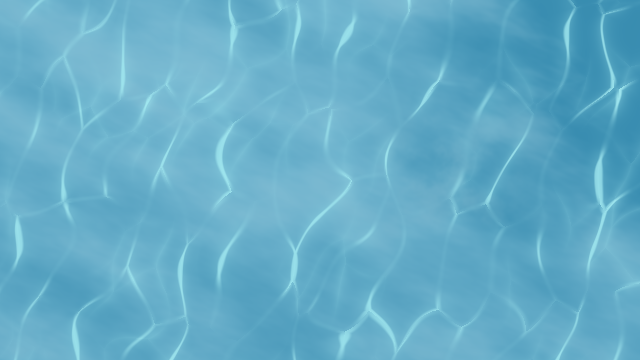
Give the GLSL for this texture, as a WebGL 2 fragment shader.

```glsl
#version 300 es
precision highp float;

uniform vec2 u_resolution;
out vec4 fragColor;

// Palette
const vec3 DEEP_WATER = vec3(0.22, 0.55, 0.69);
const vec3 PALE_WATER = vec3(0.46, 0.72, 0.82);
const vec3 HAZE = vec3(0.48, 0.71, 0.80);
const vec3 LIGHT = vec3(0.63, 0.91, 0.94);

// Light net, in canvas heights
const vec2 NET_SCALE = vec2(6.6, 3.5);
const vec2 FAINT_SCALE = vec2(7.6, 4.8);
const float LEAN = 0.28;
const vec2 JITTER = vec2(0.70, 0.55);
const float BEND = 0.085;
const float THIN_WIDTH = 0.0008;
const float LENS_WIDTH = 0.0095;
const float SHARP_BLUR = 0.0036;
const float SOFT_BLUR = 0.0110;
const float GLOW_RADIUS = 0.020;
const float FAINT_RADIUS = 0.016;

// Strengths
const float CORE_GAIN = 0.56;
const float GLOW_GAIN = 0.30;
const float FAINT_GAIN = 0.25;
const float CLOUD_GAIN = 0.78;
const float LEVEL_FADE = 0.15;

vec2 hash2(vec2 p) {
    vec3 a = fract(p.xyx * vec3(0.1031, 0.1030, 0.0973));
    a += dot(a, a.yzx + 33.33);
    return fract((a.xx + a.yz) * a.zy);
}

vec2 gradientAt(vec2 cell) {
    float angle = 6.2832 * hash2(cell + 57.0).x;
    return vec2(cos(angle), sin(angle));
}

float gradientNoise(vec2 p) {
    vec2 i = floor(p), f = p - i;
    vec2 s = f * f * f * (f * (f * 6.0 - 15.0) + 10.0);
    vec2 e = vec2(1.0, 0.0);
    float a = dot(gradientAt(i), f);
    float b = dot(gradientAt(i + e.xy), f - e.xy);
    float c = dot(gradientAt(i + e.yx), f - e.yx);
    float d = dot(gradientAt(i + e.xx), f - e.xx);
    return mix(mix(a, b, s.x), mix(c, d, s.x), s.y);
}

float fbm(vec2 p) {
    float sum = 0.0, gain = 0.6;
    for (int i = 0; i < 5; i++) {
        sum += gain * gradientNoise(p);
        p = mat2(1.6, 1.2, -1.2, 1.6) * p + 7.3;
        gain *= 0.53;
    }
    return sum;
}

// Jittered point of a brick lattice, relative to q
vec2 latticePoint(vec2 q, int column, int row) {
    float y = floor(q.y) + float(row);
    float shift = 0.5 * mod(y, 2.0);
    vec2 cell = vec2(floor(q.x - shift) + float(column), y);
    vec2 offset = 0.5 + JITTER * (hash2(cell + 11.0) - 0.5);
    return cell + vec2(shift, 0.0) + offset - q;
}

// x: unscaled distance to the nearest cell border, y: fade of level borders
vec2 netBorder(vec2 p, vec2 scale) {
    vec2 q = p * scale;
    vec2 nearest = vec2(9.0);
    for (int j = -1; j <= 1; j++)
        for (int i = -1; i <= 1; i++) {
            vec2 r = latticePoint(q, i, j);
            if (dot(r, r) < dot(nearest, nearest)) nearest = r;
        }
    float border = 9.0, upright = 0.0, total = 1e-6;
    for (int j = -2; j <= 2; j++)
        for (int i = -2; i <= 2; i++) {
            vec2 r = latticePoint(q, i, j);
            vec2 across = r - nearest;
            if (dot(across, across) < 1e-5) continue;
            vec2 n = normalize(across), slope = n * scale;
            float d = dot(0.5 * (nearest + r), n) / length(slope);
            float weight = exp(-60.0 * d);
            upright += weight * slope.x * slope.x / dot(slope, slope);
            total += weight;
            border = min(border, d);
        }
    return vec2(border, mix(LEVEL_FADE, 1.0, smoothstep(0.35, 0.85, upright / total)));
}

vec3 waterColour(vec2 uv, vec2 p) {
    // Broad light and shade
    vec2 fromGlow = (uv - vec2(0.40, 0.85)) * vec2(2.2, 1.8);
    float tone = 0.61 + 0.27 * exp(-dot(fromGlow, fromGlow));
    tone -= 0.72 * smoothstep(0.50, 0.92, uv.x) * smoothstep(0.10, 0.80, uv.y);
    // Drifting streaks, falling to the right
    vec2 drift = vec2(p.x - 0.4 * p.y, p.y + 0.4 * p.x);
    float streaks = fbm(drift * vec2(1.7, 4.2) + vec2(3.1, 8.4));
    vec3 colour = mix(DEEP_WATER, PALE_WATER, clamp(tone + CLOUD_GAIN * streaks, 0.0, 1.1));
    // Small soft puffs
    vec2 fromPuff = (uv - vec2(0.69, 0.50)) * vec2(9.0, 5.0);
    float puff = smoothstep(-0.15, 0.35, fbm(p * 6.0 + 2.7)) * exp(-dot(fromPuff, fromPuff));
    float haze = 0.40 * smoothstep(0.0, 0.4, streaks) + 0.6 * puff;
    return mix(colour, HAZE, haze);
}

void main() {
    vec2 uv = gl_FragCoord.xy / u_resolution;
    vec2 p = gl_FragCoord.xy / u_resolution.y;
    vec3 colour = waterColour(uv, p);

    // Leaning, bent coordinates
    vec2 bend = vec2(gradientNoise(p * 4.5 + 4.0), gradientNoise(p * 4.5 + 31.0));
    vec2 net = p - vec2(LEAN * p.y, 0.0) + BEND * bend + 3.0;

    // Filaments: sharp lenses where strong, diffuse where weak
    float power = gradientNoise(p * vec2(7.5, 6.0) + 13.0);
    vec2 line = netBorder(net, NET_SCALE);
    float focus = line.y * smoothstep(-0.20, 0.28, power);
    float strength = mix(0.10 * line.y, 1.0, focus);
    float width = THIN_WIDTH + LENS_WIDTH * line.y * smoothstep(0.20, 0.52, power);
    float blur = mix(SOFT_BLUR, SHARP_BLUR, focus) + 0.5 / u_resolution.y;
    float core = 1.0 - smoothstep(0.7 * width, width + blur, line.x);
    float light = strength * (CORE_GAIN * core + GLOW_GAIN * exp(-line.x / GLOW_RADIUS));

    // Fainter, softer filaments
    vec2 veil = netBorder(net + 17.4 - 0.05 * bend.yx, FAINT_SCALE);
    float patches = smoothstep(-0.2, 0.4, gradientNoise(p * 3.7 + 41.0));
    light += FAINT_GAIN * patches * mix(0.4, 1.0, veil.y) * exp(-veil.x / FAINT_RADIUS);

    fragColor = vec4(mix(colour, LIGHT, min(light, 0.95)), 1.0);
}
```
